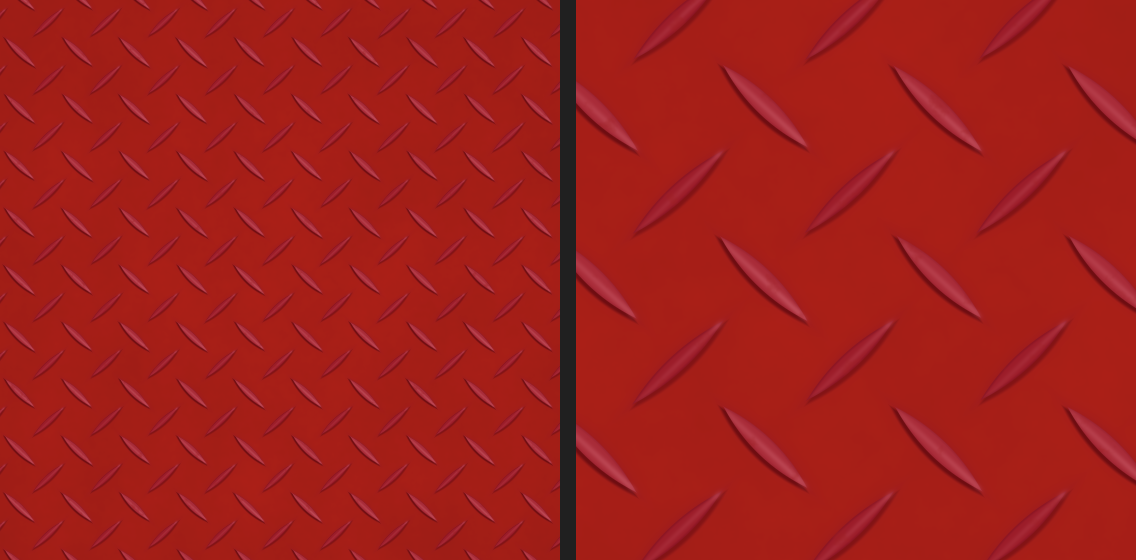
Left, the full canvas; right, a detail of the centre.
This texture is drawn by a Shadertoy shader. Its source:

```glsl
// Red painted tread plate: two interleaved grids of raised, lens-shaped lugs
// leaning opposite ways. Each lug is a vesica distance field, shaded across its
// width; gradient noise mottles the paint and a hash varies each lug.

vec2 hash2(vec2 p) {
    vec3 q = fract(vec3(p.xyx) * vec3(0.1031, 0.1030, 0.0973));
    q += dot(q, q.yzx + 33.33);
    return fract((q.xx + q.yz) * q.zy);
}

float gradientNoise(vec2 p) {
    vec2 cell = floor(p), f = fract(p);
    vec2 s = f * f * f * (f * (f * 6.0 - 15.0) + 10.0);
    float corner[4];
    for (int i = 0; i < 4; i++) {
        vec2 o = vec2(i & 1, i >> 1);
        corner[i] = dot(hash2(cell + o + 40.0) * 2.0 - 1.0, f - o);
    }
    return mix(mix(corner[0], corner[1], s.x), mix(corner[2], corner[3], s.x), s.y);
}

float fbm(vec2 p) {
    float sum = 0.0, amp = 0.5;
    for (int i = 0; i < 4; i++) {
        sum += amp * gradientNoise(p);
        p = p * 2.03 + 7.1;
        amp *= 0.5;
    }
    return sum;
}

// Lens of half length h.x and half width h.y, lying along x
float lensDistance(vec2 p, vec2 h) {
    float radius = dot(h, h) / (2.0 * h.y);
    return length(vec2(p.x, abs(p.y) + radius - h.y)) - radius;
}

// Lays one grid of lugs over the paint; relief sets how strongly they catch light
vec3 addLugs(vec3 paint, vec2 uv, vec2 origin, float slope, float relief, float px) {
    vec2 pitch = vec2(0.1027, 0.1016);
    vec2 grid = (uv - origin) / pitch + 0.5;
    vec2 rnd = hash2(floor(grid) + 60.0 + slope * 9.0);
    vec2 local = (fract(grid) - 0.5) * pitch + (rnd - 0.5) * 0.0018;

    vec2 along = normalize(vec2(1.0, slope));
    vec2 p = vec2(dot(local, along), dot(local, vec2(-along.y, along.x)));
    vec2 size = vec2(0.0355 + 0.002 * (rnd.y - 0.5), mix(0.0050, 0.0056, relief));
    float d = lensDistance(p, size);
    float t = p.x / size.x;
    float v = p.y / size.y;
    float ends = 1.0 - smoothstep(0.85, 1.1, abs(t));

    // Soft crimson skirt, then the cast shadow on the lower side
    paint = mix(paint, vec3(0.60, 0.10, 0.13), 0.55 * exp(-max(d, 0.0) / 0.0028));
    float shadow = lensDistance(p + vec2(0.0, 0.0017), size + vec2(0.0, 0.0003));
    paint = mix(paint, vec3(0.40, 0.04, 0.06),
                (1.0 - smoothstep(-0.0008, 0.0014 + px, shadow)) * mix(0.5, 0.85, relief));

    // Rounded body: darker rim, lit ridge, brightest toward the right-hand tip
    vec3 body = mix(vec3(0.61, 0.11, 0.16), vec3(0.66, 0.17, 0.22), relief);
    body = mix(body, vec3(0.50, 0.06, 0.12),
               smoothstep(-0.0018, 0.0, d) * mix(0.55, 0.25, relief));
    float ridge = exp(-pow((v + 0.12 - 0.15 * t) / 0.36, 2.0)) * ends;
    float sheen = mix(0.35, 0.75, relief) * (0.75 + 0.25 * t) * (0.8 + 0.4 * rnd.x);
    body = mix(body, vec3(0.76, 0.31, 0.36), ridge * sheen);
    float wear = smoothstep(0.05, 0.3, fbm(uv * 70.0));
    body = mix(body, vec3(0.62, 0.12, 0.13), 0.4 * wear);
    paint = mix(paint, body, 1.0 - smoothstep(-px, px, d));

    // Small pale glint at the right-hand tip
    float tip = length((p - vec2(size.x * 0.9, 0.0)) / vec2(0.0035, 0.0018));
    return mix(paint, vec3(0.72, 0.25, 0.30), exp(-tip * tip) * 0.55);
}

void mainImage(out vec4 fragColor, in vec2 fragCoord) {
    vec2 uv = fragCoord / iResolution.xy;
    float px = 0.7 / iResolution.y;

    // Paint with broad cloudy patches, fine grain and slightly darker borders
    vec3 paint = vec3(0.645, 0.118, 0.088);
    paint *= 1.0 + 0.09 * fbm(uv * vec2(7.0, 5.0)) + 0.03 * fbm(uv * 60.0);
    vec2 c = uv - 0.5;
    paint *= 1.015 - 0.10 * dot(c, c);

    // Strong lugs leaning left, fainter ones leaning right between them
    paint = addLugs(paint, uv, vec2(0.0859, 0.9596), 0.92, 0.0, px);
    paint = addLugs(paint, uv, vec2(0.0352, 0.9076), -0.97, 1.0, px);

    fragColor = vec4(clamp(paint, 0.0, 1.0), 1.0);
}
```
